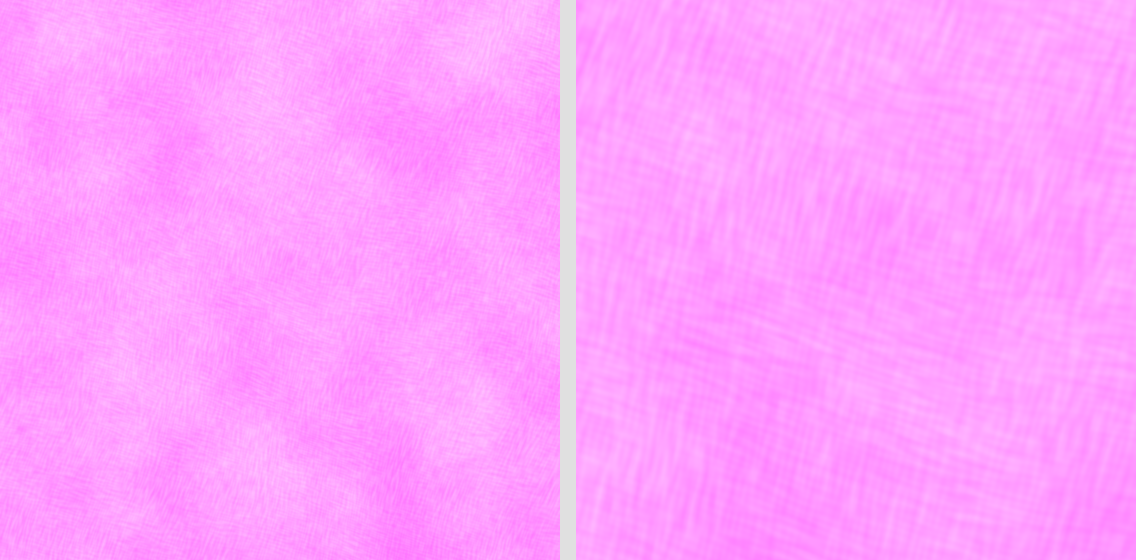
Left: the whole. Right: its middle third, enlarged.
Write a three.js fragment shader that draws this texture.

```glsl
// Soft pink clouded paper with a faint cross-hatched fibre grain.
#define PINK_MEAN vec3(1.0, 0.615, 1.0)
#define CLOUD_SCALE 4.4
#define CLOUD_GAIN 0.145
#define CLOUD_ROUGHNESS 0.54
#define FIBRE_GAIN 0.078
#define FIBRE_TILT 0.28
#define FIBRE_BEND 0.22
#define FIBRE_FREQ vec2(46.0, 225.0)
#define GREEN_RANGE vec2(0.47, 0.77)

varying vec2 vUv;

// Unit gradient with a pseudo-random direction for each lattice point
vec2 latticeGradient(vec2 cell) {
  vec3 p = fract(cell.xyx * vec3(0.1031, 0.1030, 0.0973));
  p += dot(p, p.yzx + 33.33);
  float angle = 6.28318 * fract((p.x + p.y) * p.z);
  return vec2(cos(angle), sin(angle));
}

float gradientNoise(vec2 p) {
  vec2 i = floor(p);
  vec2 f = p - i;
  vec2 u = f * f * f * (f * (f * 6.0 - 15.0) + 10.0);
  vec2 e = vec2(1.0, 0.0);
  float a = dot(latticeGradient(i), f);
  float b = dot(latticeGradient(i + e.xy), f - e.xy);
  float c = dot(latticeGradient(i + e.yx), f - e.yx);
  float d = dot(latticeGradient(i + e.xx), f - e.xx);
  return mix(mix(a, b, u.x), mix(c, d, u.x), u.y);
}

mat2 rotation(float angle) {
  float c = cos(angle);
  float s = sin(angle);
  return mat2(c, s, -s, c);
}

// Layered noise, turned at each octave to hide the lattice
float clouds(vec2 p) {
  float sum = 0.0;
  float weight = 1.0;
  for (int octave = 0; octave < 6; octave++) {
    sum += weight * gradientNoise(p);
    p = rotation(0.65) * p * 2.03 + 17.3;
    weight *= CLOUD_ROUGHNESS;
  }
  return sum;
}

// Short thin strokes along the x axis, in two widths
float fibres(vec2 p) {
  float fine = gradientNoise(p * FIBRE_FREQ);
  float coarse = gradientNoise(p * FIBRE_FREQ * 0.6 + 41.7);
  return fine + 0.35 * coarse;
}

void main() {
  float cloud = clouds(vUv * CLOUD_SCALE + 7.4);

  // Two nearly perpendicular fibre sets, gently bent across the sheet
  float bend = FIBRE_BEND * gradientNoise(vUv * 2.5 + 3.1);
  vec2 q = rotation(FIBRE_TILT) * (vUv + 0.05 * bend);
  float shallow = fibres(q + vec2(0.0, 0.1 * bend));
  float steep = fibres(q.yx + vec2(5.3, 9.1 + 0.1 * bend));

  // Each set is stronger in some patches than in others
  float patchiness = gradientNoise(vUv * 12.0 + 23.0);
  float grain = shallow * (0.7 - 0.9 * patchiness) + steep * (0.95 + 0.9 * patchiness);

  // Only green varies; red and blue stay full
  vec3 color = PINK_MEAN;
  color.g = clamp(color.g + CLOUD_GAIN * cloud + FIBRE_GAIN * grain, GREEN_RANGE.x, GREEN_RANGE.y);
  gl_FragColor = vec4(color, 1.0);
}
```
